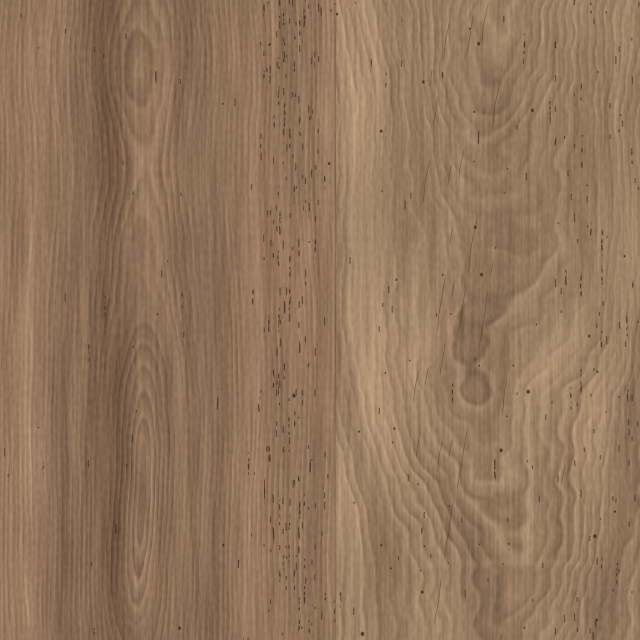
Reproduce this texture procedurally as a Shadertoy shader.

```glsl
// Two aged timber boards: a red-brown one with an oval knot eye and a pale one with wavy cathedral grain.

const vec3 MID_WOOD = vec3(0.570, 0.462, 0.360);
const vec3 TONE_SPAN = vec3(0.20, 0.18, 0.15);    // colour change per unit of tone
const vec3 RED_TINT = vec3(0.002, -0.008, -0.005);
const vec3 PIT_COLOR = vec3(0.25, 0.17, 0.11);
const float SEAM_X = 0.524;
const vec2 EYE = vec2(0.222, 0.23);
const float CATHEDRAL_X = 0.775;
const float LEFT_RING = 0.0076;
const float RIGHT_RING = 0.0115;
const float LEFT_CONTRAST = 0.15;
const float RIGHT_CONTRAST = 0.20;
const float FIBRE_CONTRAST = 0.36;
const float SPECKLE_CONTRAST = 0.22;

float hash(vec2 p) {
    vec3 q = fract(p.xyx * 0.1031);
    q += dot(q, q.yzx + 33.33);
    return fract((q.x + q.y) * q.z);
}

vec2 gradientAt(vec2 cell) {
    float a = 6.2832 * hash(cell + 71.0);
    return vec2(cos(a), sin(a));
}

// Gradient noise, about -0.7 to 0.7
float noise(vec2 p) {
    vec2 i = floor(p), f = p - i;
    vec2 u = f * f * f * (f * (f * 6.0 - 15.0) + 10.0);
    vec2 e = vec2(1.0, 0.0);
    float low = mix(dot(gradientAt(i), f), dot(gradientAt(i + e), f - e), u.x);
    float high = mix(dot(gradientAt(i + e.yx), f - e.yx), dot(gradientAt(i + 1.0), f - 1.0), u.x);
    return mix(low, high, u.y);
}

float bell(float x, float center, float width) {
    float d = (x - center) / width;
    return exp(-d * d);
}

// Distance from the pith: its contours are the growth rings
float leftRadius(vec2 p) {
    float depth = 0.065 * (1.0 - bell(p.y, EYE.y, 0.26));
    depth += 0.03 * noise(vec2(3.0, p.y * 5.0)) * smoothstep(0.1, 0.3, abs(p.y - EYE.y));
    float x = p.x - EYE.x + 0.014 * noise(p * vec2(2.0, 3.0));
    return length(vec2(x, depth)) + 0.006 * noise(p * vec2(16.0, 5.0))
        + 0.0022 * noise(p * vec2(34.0, 18.0));
}

float rightRadius(vec2 p) {
    float depth = 0.21 - 0.14 * p.y;
    float x = p.x - CATHEDRAL_X + 0.03 * noise(p * vec2(2.0, 3.0) + 9.0);
    float wild = mix(0.45, 1.0, smoothstep(0.56, 0.70, p.x));
    float warp = 0.030 * noise(p * vec2(7.0, 4.0) + 4.0) + 0.009 * noise(p * vec2(16.0, 22.0));
    return length(vec2(x, depth)) + wild * warp + 0.002 * noise(p * vec2(40.0, 50.0));
}

// Short lines along the grain, one possible in each cell
float streaks(vec2 p, vec2 cell, float chance, float halfWidth, float pixel) {
    vec2 g = p / cell;
    g.y += 7.0 * hash(vec2(floor(g.x), 5.0));
    vec2 id = floor(g), f = fract(g);
    float center = 0.5 + 0.3 * (hash(id + 13.0) - 0.5) + 0.15 * noise(vec2(id.x, g.y * 3.0));
    float reach = mix(0.12, 0.48, hash(id + 29.0));
    float across = 1.0 - smoothstep(halfWidth - pixel, halfWidth + pixel, abs(f.x - center) * cell.x);
    float along = 1.0 - smoothstep(reach * 0.7, reach, abs(f.y - 0.5));
    return across * along * step(hash(id), chance);
}

float holes(vec2 p, float cell, float chance, float pixel) {
    vec2 id = floor(p / cell);
    vec2 center = 0.2 + 0.6 * vec2(hash(id + 3.0), hash(id + 17.0));
    float size = hash(id + 41.0);
    float radius = mix(0.0009, 0.0028, size * size * size);
    float d = length((fract(p / cell) - center) * cell * vec2(1.0, 0.8));
    return (1.0 - smoothstep(radius - pixel, radius + pixel, d)) * step(hash(id + 57.0), chance);
}

void mainImage(out vec4 fragColor, in vec2 fragCoord) {
    vec2 p = fragCoord / iResolution.xy;
    float pixel = 0.7 / iResolution.y;
    bool isLeft = p.x < SEAM_X;

    // Growth rings
    float radius = isLeft ? leftRadius(p) : rightRadius(p);
    float rings = radius / (isLeft ? LEFT_RING : RIGHT_RING);
    float phase = 6.2832 * rings;
    float wave = cos(phase + 0.7 * cos(phase)) * (1.0 - smoothstep(0.35, 0.8, fwidth(rings)));
    float strength = clamp(0.8 + 1.4 * noise(vec2(radius * 45.0, p.y * 2.5)), 0.15, 1.6);
    float eyeBoost = 1.0 + 0.6 * bell(p.x, EYE.x, 0.05);
    float tone = wave * strength * (isLeft ? LEFT_CONTRAST * eyeBoost : RIGHT_CONTRAST);

    // Broad shading of each board
    float bands = noise(vec2(radius * 38.0, p.y * 1.2 + 6.0));
    float blotch = noise(p * vec2(8.0, 3.5) + 20.0);
    if (isLeft) {
        tone += -0.03 - 0.38 * bell(p.x, 0.165, 0.06) - 0.20 * bell(p.x, 0.285, 0.05);
        tone += 0.34 * bands + 0.32 * noise(vec2(p.x * 16.0, p.y * 0.8)) + 0.14 * blotch;
        tone += 0.13 * bell(p.x, EYE.x, 0.018);
        tone -= 0.30 * bell(length((p - EYE) * vec2(1.0, 0.2)), 0.0, 0.009);
    } else {
        tone += 0.14 + 0.20 * bell(p.x, 0.56, 0.05) - 0.16 * bell(p.x, CATHEDRAL_X, 0.06);
        tone += 0.40 * bands + 0.42 * blotch - 0.08 * smoothstep(0.85, 1.0, p.x);
    }

    // Fine fibres
    tone += FIBRE_CONTRAST * noise(p * vec2(210.0, 9.0));
    tone += FIBRE_CONTRAST * 0.7 * noise(p * vec2(95.0, 4.0) + 31.0);
    tone += SPECKLE_CONTRAST * noise(p * vec2(240.0, 90.0));

    // Pale vein and rubbed mark
    float veinX = 0.045 + 0.014 * noise(vec2(2.5, p.y * 9.0));
    tone += 0.35 * bell(p.x, veinX, 0.0018) * smoothstep(-0.2, 0.3, noise(vec2(8.0, p.y * 7.0)));
    float rubbed = smoothstep(0.63, 0.70, p.x) * (1.0 - smoothstep(0.84, 0.94, p.x));
    tone += 0.26 * rubbed * bell(p.y, 0.12, 0.007) * (0.6 + noise(p * vec2(60.0, 20.0)));

    vec3 color = MID_WOOD + TONE_SPAN * tone + (isLeft ? RED_TINT : vec3(0.0));

    // Pores, slanted cracks, worm holes and the joint
    float chance = isLeft ? 0.008 + 0.30 * bell(p.x, 0.455, 0.045)
                          : 0.015 + 0.07 * smoothstep(0.78, 0.95, p.x);
    float ragged = smoothstep(-0.25, 0.2, noise(p * vec2(170.0, 120.0) + 50.0));
    float pits = 0.85 * ragged * streaks(p, vec2(0.008, 0.05), chance, 0.0010, pixel);
    pits = max(pits, 0.65 * streaks(p + 0.37, vec2(0.005, 0.016), 0.5 * chance, 0.0009, pixel));
    vec2 slanted = vec2(p.x - 0.16 * p.y, p.y);
    float crackChance = isLeft ? 0.0 : 0.5 * bell(p.x, 0.70, 0.06);
    pits = max(pits, 0.45 * streaks(slanted, vec2(0.018, 0.11), crackChance, 0.0006, pixel));
    pits = max(pits, 0.85 * holes(p, 0.045, isLeft ? 0.03 : 0.20, pixel));
    pits = max(pits, 0.25 * bell(p.x, SEAM_X, 0.0013));
    fragColor = vec4(mix(color, PIT_COLOR, pits), 1.0);
}
```
